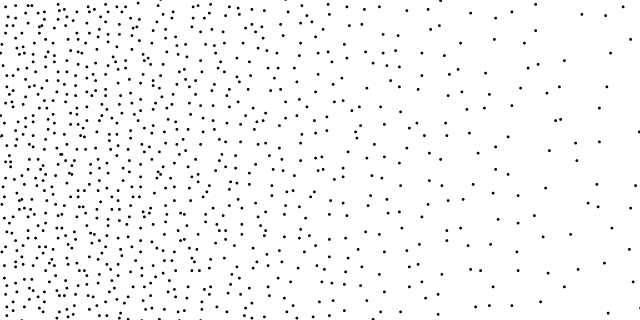
Write a WebGL 2 fragment shader that draws this background.

```glsl
#version 300 es
precision highp float;

uniform vec2 u_resolution;
out vec4 outColor;

vec2 hash2(vec2 cell) {
    vec2 q = vec2(dot(cell, vec2(127.1, 311.7)), dot(cell, vec2(269.5, 183.3)));
    return fract(sin(q) * 43758.5453);
}

// Columns widen to the right: the width at x is 0.0315 + 0.0195 * x * x
float columnToX(float column) {
    return 1.271 * tan(0.02478 * column);
}

float xToColumn(float x) {
    return atan(x / 1.271) / 0.02478;
}

// Centre of the scattered dot in one cell of a column
vec2 dotCentre(float column, float row, float rowHeight, float shift) {
    vec2 jitter = hash2(vec2(column, row) + 7.0) - 0.5;
    // Each column wanders sideways, so its dots form winding chains
    float wander = 0.25 * sin(0.9 * row + 2.4 * column);
    float x = columnToX(column + 0.5 + wander + 0.5 * jitter.x);
    float y = (row + 0.5 + 0.7 * jitter.y - shift) * rowHeight;
    // Settle on a fine lattice so that all dots look alike
    return (floor(vec2(x, y) * 256.0) + 0.5) / 256.0;
}

void main() {
    vec2 p = gl_FragCoord.xy / u_resolution.y;
    float home = floor(xToColumn(p.x));
    float nearest = 1.0;

    // Search the neighbouring columns, each with its own row height
    for (int i = -1; i <= 1; i++) {
        float column = home + float(i);
        float middle = columnToX(column + 0.5);
        float rowHeight = 0.0315 + 0.0195 * middle * middle;
        float shift = 2.0 * hash2(vec2(column, 3.0)).x;
        float homeRow = floor(p.y / rowHeight + shift);
        for (int j = -1; j <= 1; j++) {
            vec2 centre = dotCentre(column, homeRow + float(j), rowHeight, shift);
            nearest = min(nearest, distance(p, centre));
        }
    }

    // Black dots with smooth edges on white
    float radius = 1.11 / 256.0;
    float softness = 0.63 / u_resolution.y;
    float shade = smoothstep(radius - softness, radius + softness, nearest);
    outColor = vec4(vec3(shade), 1.0);
}
```
